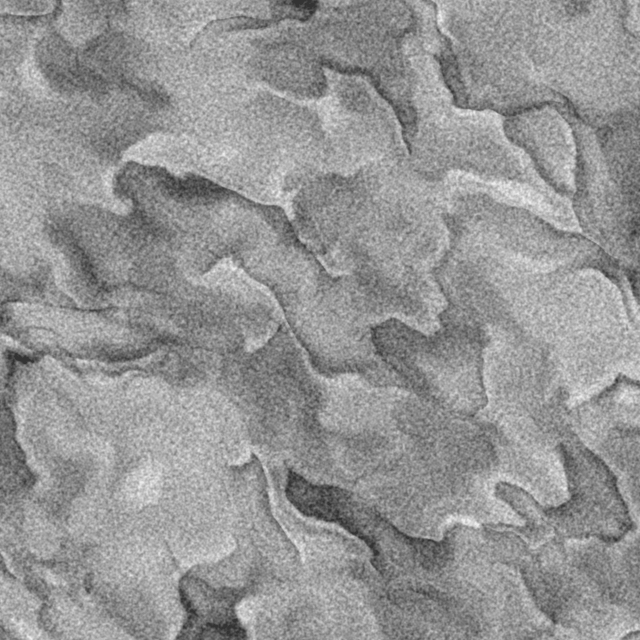
A WebGL 1 fragment shader for this texture:

```glsl
precision highp float;
uniform vec2 u_resolution;

const float BASE_TONE = 0.655;
const vec2 DRIFT_DIR = vec2(0.80, -0.60);   // main run of the folds
const float STRETCH = 0.72;                 // elongation along that run
const float WARP_SCALE = 5.0;
const float WARP_AMOUNT = 0.10;
const float BODY_SCALE = 4.6;
const float BODY_DEPTH = 0.12;
const float MOTTLE_SCALE = 15.0;
const float MOTTLE_DEPTH = 0.20;
const int FOLD_LAYERS = 3;
const float FOLD_SCALE = 3.6;
const float FOLD_DEPTH = 0.27;
const float FOLD_WIDTH = 0.024;
const float RIM_WIDTH = 0.008;
const float RIM_GAIN = 0.11;
const float EDGE_SOFTNESS = 0.004;
const float CREASE_SCALE = 13.0;
const float CREASE_DEPTH = 0.13;
const float FLECK_GAIN = 0.16;
const float GRAIN_SCALE = 150.0;
const float GRAIN_DEPTH = 0.24;

vec2 hash22(vec2 p) {
  vec3 q = fract(p.xyx * vec3(0.1031, 0.1030, 0.0973));
  q += dot(q, q.yzx + 33.33);
  return fract((q.xx + q.yz) * q.zy);
}

float cornerSlope(vec2 cell, vec2 offset) {
  return dot(hash22(cell) * 2.0 - 1.0, offset);
}

// Gradient noise, centred on zero
float noise(vec2 p) {
  vec2 i = floor(p), f = fract(p);
  vec2 u = f * f * f * (f * (f * 6.0 - 15.0) + 10.0);
  vec2 e = vec2(1.0, 0.0);
  float low = mix(cornerSlope(i, f), cornerSlope(i + e, f - e), u.x);
  float high = mix(cornerSlope(i + e.yx, f - e.yx), cornerSlope(i + 1.0, f - 1.0), u.x);
  return mix(low, high, u.y);
}

float fbm(vec2 p) {
  float sum = 0.0, amp = 1.0;
  for (int i = 0; i < 4; i++) {
    sum += amp * noise(p);
    p = mat2(1.6, 1.2, -1.2, 1.6) * p + 17.3;
    amp *= 0.5;
  }
  return sum;
}

float foldField(vec2 p) {
  return noise(p) + 0.28 * noise(p * 2.6 + 5.7);
}

// Signed distance to a wandering fold line, in canvas units
float foldDistance(vec2 p, float scale, vec2 seed) {
  vec2 h = vec2(0.03, 0.0), s = p * scale + seed;
  float f = foldField(s);
  vec2 slope = vec2(foldField(s + h) - f, foldField(s + h.yx) - f) / h.x;
  return f / (max(length(slope), 0.35) * scale);
}

// x: one-sided shadow, y: bright rim on the other side
vec2 folds(vec2 p) {
  vec2 shade = vec2(0.0);
  for (int i = 0; i < FOLD_LAYERS; i++) {
    float k = float(i);
    vec2 seed = vec2(31.7, 12.9) * (k + 1.0);
    float d = foldDistance(p, FOLD_SCALE * (1.0 + 0.45 * k), seed);
    float presence = smoothstep(-0.02, 0.22, noise(p * (3.6 + k) + seed.yx));
    float width = FOLD_WIDTH * (1.0 + 2.2 * noise(p * 6.0 + seed)) / (1.0 + 0.25 * k);
    float side = smoothstep(-EDGE_SOFTNESS, EDGE_SOFTNESS, d);
    float shadow = side * exp(-max(d, 0.0) / max(width, 0.006));
    float rimOffset = (d + RIM_WIDTH) / RIM_WIDTH;
    float rim = exp(-rimOffset * rimOffset);
    shade = max(shade, presence * vec2(shadow, rim));
  }
  return shade;
}

void main() {
  vec2 uv = gl_FragCoord.xy / min(u_resolution.x, u_resolution.y);

  // Stretched and warped tissue space
  vec2 across = vec2(-DRIFT_DIR.y, DRIFT_DIR.x);
  vec2 p = vec2(dot(uv, DRIFT_DIR) * STRETCH, dot(uv, across)) + 3.0;
  vec2 warp = vec2(fbm(p * WARP_SCALE + 8.1), fbm(p * WARP_SCALE + 41.6));
  vec2 q = p + WARP_AMOUNT * warp;

  // Grey bodies in a smoother, paler matrix
  float body = smoothstep(-0.05, 0.10, fbm(q * BODY_SCALE + 63.2));
  float tone = BASE_TONE - BODY_DEPTH * body;
  tone += 0.10 * noise(p * 2.3 + 71.4);
  tone += MOTTLE_DEPTH * mix(0.55, 1.0, body) * fbm(q * MOTTLE_SCALE);

  // Thin wrinkles gathered in patches
  float wrinkled = smoothstep(0.0, 0.25, noise(p * 4.5 + 27.8));
  float crease = 1.0 - smoothstep(0.0, 0.12, abs(noise(q * CREASE_SCALE + 52.5)));
  tone -= CREASE_DEPTH * wrinkled * crease;

  // Dark folds, pale rims and small bright flecks
  vec2 fold = folds(q);
  tone += RIM_GAIN * fold.y * (1.0 - fold.x);
  float fleck = smoothstep(0.22, 0.36, noise(q * 12.0 + 94.3));
  tone += FLECK_GAIN * fleck * smoothstep(-0.05, 0.2, noise(p * 5.0 + 15.2));
  tone -= FOLD_DEPTH * fold.x;

  // Fine grain in two sizes
  vec2 g = mat2(0.8, 0.6, -0.6, 0.8) * uv * GRAIN_SCALE;
  tone += GRAIN_DEPTH * (noise(g) + 0.7 * noise(g.yx * 1.7 + 9.4));

  gl_FragColor = vec4(vec3(clamp(tone, 0.2, 0.93)), 1.0);
}
```
